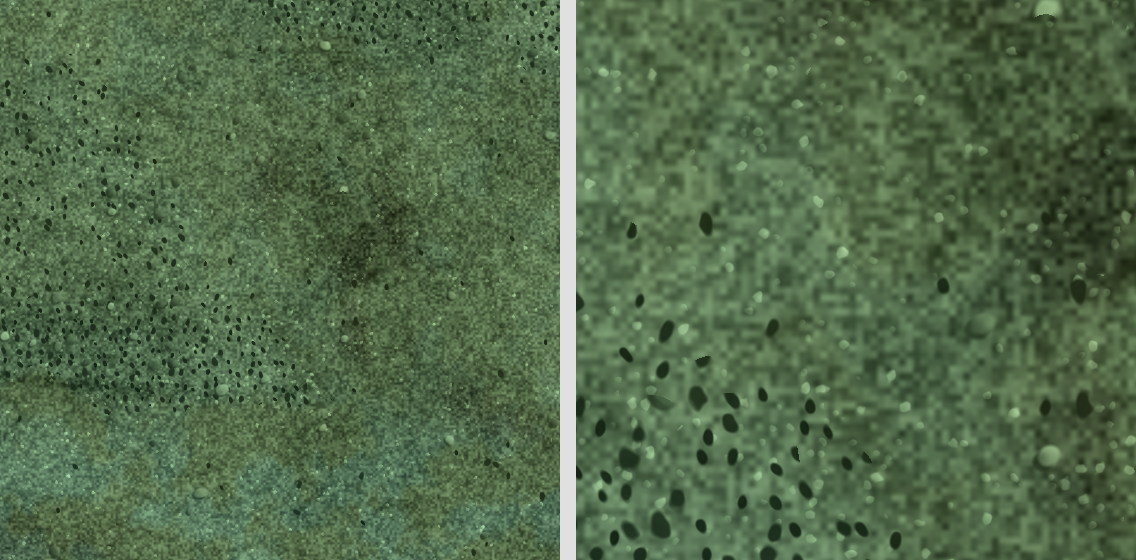
Left, the full canvas; right, a detail of the centre.
This texture is drawn by a Shadertoy shader. Its source:

```glsl
// Stony green ground seen from above: mottled soil with fine grit, brown stains
// and fields of dark specks, pale gravel and lit stones. Tone is summed from noise
// and jittered-cell scatters, then turned into colour by one linear ramp.
#define BASE_TONE 0.415
#define MOTTLE 0.20
#define GRIT 0.24
#define SPECK_CELLS 50.0
#define SPECK_TONE 0.12
#define GRAVEL_CELLS 105.0
#define STONE_CELLS 27.0
#define STAIN_DEPTH 0.11
#define LIGHT_DIR vec2(0.75, 0.66)

float hash(vec2 p) {
    vec3 q = fract(vec3(p.xyx) * 0.1031);
    q += dot(q, q.yzx + 33.33);
    return fract((q.x + q.y) * q.z);
}

float noise(vec2 p) {
    vec2 i = floor(p), f = fract(p);
    f = f * f * (3.0 - 2.0 * f);
    return mix(mix(hash(i), hash(i + vec2(1, 0)), f.x),
               mix(hash(i + vec2(0, 1)), hash(i + vec2(1, 1)), f.x), f.y);
}

float fbm(vec2 p) {
    float sum = 0.0, gain = 0.533;
    for (int i = 0; i < 4; i++) {
        sum += gain * noise(p);
        p = mat2(1.6, 1.2, -1.2, 1.6) * p + 17.3;
        gain *= 0.5;
    }
    return sum;
}

float segmentDist(vec2 p, vec2 a, vec2 b) {
    vec2 d = b - a;
    return length(p - a - d * clamp(dot(p - a, d) / dot(d, d), 0.0, 1.0));
}

float falloff(float near, float far, float d) {
    return 1.0 - smoothstep(near, far, d);
}

// Jittered rough ellipses: x = cover, y = side lighting, z = random id
vec3 scatter(vec2 p, float cells, float density, vec2 radius, float turn, float seed) {
    vec3 best = vec3(0.0);
    vec2 g = p * cells, base = floor(g);
    float rough = 0.7 * (noise(g * 3.5 + seed) - 0.5);
    for (int k = 0; k < 9; k++) {
        vec2 cell = base + vec2(k % 3 - 1, k / 3 - 1);
        vec2 key = cell + seed * 31.7;
        if (hash(key) > density) continue;
        vec2 jitter = vec2(hash(key + 5.3), hash(key + 9.1));
        vec2 q = g - cell - 0.15 - 0.7 * jitter;
        float id = hash(key + 13.7);
        float a = turn * (hash(key + 21.9) - 0.5) - 0.2;
        vec2 r = mat2(cos(a), sin(a), -sin(a), cos(a)) * q;
        r /= radius * mix(0.65, 1.2, id * id);
        float cover = falloff(0.65, 1.25, length(r) + rough);
        if (cover > best.x) best = vec3(cover, dot(normalize(q + 1e-4), LIGHT_DIR) * min(length(r), 1.0), id);
    }
    return best;
}

// Share of cells holding a dark speck: left slope, top strip, top right corner
float speckField(vec2 p, float ledge) {
    float slope = falloff(-0.06, 0.06, p.x + 0.66 * p.y - 0.75);
    slope *= smoothstep(-0.02, 0.02, p.y - ledge) * falloff(0.82, 0.93, p.y);
    slope *= 0.36 + 0.55 * falloff(0.36, 0.52, p.y);
    float strip = smoothstep(0.91, 0.96, p.y) * smoothstep(0.4, 0.5, p.x) * falloff(0.78, 0.88, p.x);
    float corner = smoothstep(0.89, 0.94, p.x) * smoothstep(0.82, 0.88, p.y);
    return max(slope, 0.6 * max(strip, corner));
}

void mainImage(out vec4 fragColor, in vec2 fragCoord) {
    vec2 p = fragCoord / iResolution.y;
    float broad = fbm(p * 5.0 + 3.0), patches = fbm(p * 13.0 + 40.0);
    vec2 warped = p + 0.14 * (vec2(broad, patches) - 0.5);
    float ledge = 0.315 - 0.09 * warped.x;

    // Soil: broad mottling, clods and fine grit
    float tone = BASE_TONE + MOTTLE * (broad - 0.5);
    tone += 0.16 * (fbm(p * 45.0) - 0.5);
    tone += GRIT * (noise(p * 235.0) - 0.5) + 0.11 * (noise(p * 120.0 + 7.0) - 0.5);

    // Brown stains and the shaded foot of the slope
    float stain = falloff(0.0, 0.09, segmentDist(warped, vec2(0.5, 0.68), vec2(0.66, 0.5)));
    stain = max(stain, falloff(0.0, 0.10, segmentDist(warped, vec2(0.69, 0.7), vec2(0.66, 0.4))));
    stain = max(stain, 0.8 * falloff(0.0, 0.07, segmentDist(warped, vec2(0.8, 0.32), vec2(1.02, 0.21))));
    stain = max(stain, 0.8 * falloff(0.0, 0.07, segmentDist(warped, vec2(0.0, 0.06), vec2(0.28, 0.02))));
    stain *= smoothstep(0.3, 0.6, patches);
    tone -= STAIN_DEPTH * stain;
    tone -= 0.12 * falloff(0.0, 0.02, abs(p.y - ledge - 0.01)) * falloff(0.2, 0.4, p.x);

    // Cool bluish patches, strongest along the bottom
    float field = speckField(warped, ledge);
    float cool = smoothstep(0.43, 0.65, patches) * (0.35 + 0.65 * falloff(0.15, 0.32, p.y));
    cool = max(cool, 0.6 * field);
    tone += 0.03 * cool;

    // Pale gravel
    float gravelDensity = 0.1 + 0.28 * field + 0.16 * cool + 0.15 * stain;
    vec3 gravel = scatter(p, GRAVEL_CELLS, gravelDensity, vec2(0.32, 0.27), 6.3, 2.0);
    tone += gravel.x * (0.07 + 0.15 * gravel.z * gravel.z + 0.06 * gravel.y);

    // Dark specks
    vec3 speck = scatter(p, SPECK_CELLS, 0.02 + field, vec2(0.21, 0.34), 1.2, 5.0);
    tone = mix(tone, SPECK_TONE + 0.06 * speck.z, 0.92 * speck.x);

    // Lit stones with cast shadows
    float rubble = falloff(0.08, 0.24, length((warped - vec2(0.52, 0.82)) * vec2(0.9, 1.0)));
    float stoneDensity = 0.035 + 0.25 * rubble + 0.19 * field;
    vec2 stoneSize = vec2(0.27, 0.22);
    vec3 shadow = scatter(p + 0.0045 * LIGHT_DIR, STONE_CELLS, stoneDensity, stoneSize, 6.3, 8.0);
    vec3 stone = scatter(p, STONE_CELLS, stoneDensity, stoneSize, 6.3, 8.0);
    tone = mix(tone, 0.2, 0.75 * shadow.x);
    float pale = smoothstep(0.55, 1.0, fract(stone.z * 7.3));
    float stoneTone = 0.38 + 0.28 * pale + 0.13 * stone.y + 0.12 * (noise(p * 190.0) - 0.5);
    tone = mix(tone, stoneTone, stone.x);

    // Tone to green ramp, tinted cool or brown
    vec3 color = vec3(0.85 * tone - 0.038, tone, 0.8 * tone - 0.043);
    color += (cool - 0.3) * vec3(-0.03, 0.0, 0.04) + stain * vec3(0.015, -0.01, -0.01);
    fragColor = vec4(clamp(color, 0.0, 1.0), 1.0);
}
```
